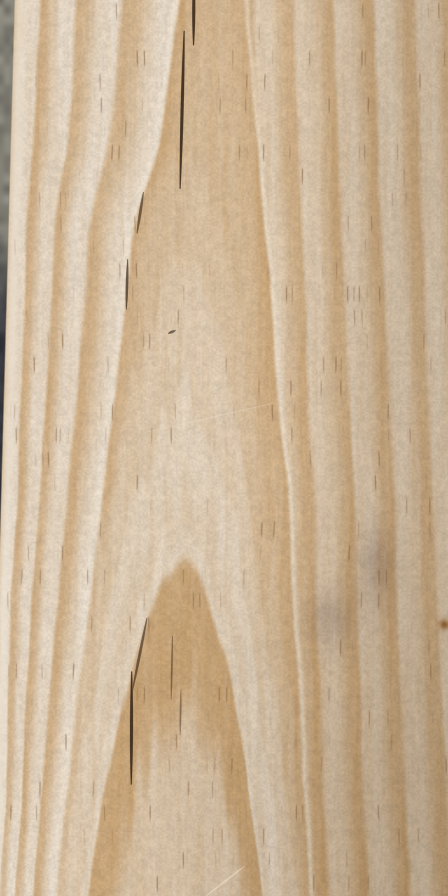
A Shadertoy shader for this texture:

```glsl
float hash(vec2 p) {
    vec3 q = fract(p.xyx * 0.1031);
    q += dot(q, q.yzx + 33.33);
    return fract((q.x + q.y) * q.z);
}

float noise(vec2 p) {
    vec2 i = floor(p), f = fract(p);
    f = f * f * (3.0 - 2.0 * f);
    return mix(mix(hash(i), hash(i + vec2(1, 0)), f.x),
               mix(hash(i + vec2(0, 1)), hash(i + vec2(1, 1)), f.x), f.y);
}

float bell(float d, float width) {
    d /= width;
    return exp(-d * d);
}

// Latewood builds up slowly, then stops at a sharper outer edge
float ring(float s) {
    float f = fract(s + 0.2);
    return smoothstep(0.25, 0.8, f) * (1.0 - smoothstep(0.84, 1.0, f));
}

// Tapered stroke; the vertical axis is doubled to keep the scale square
float stroke(vec2 p, vec2 a, vec2 b, float width) {
    vec2 ab = (b - a) * vec2(1, 2), ap = (p - a) * vec2(1, 2);
    float k = clamp(dot(ap, ab) / dot(ab, ab), 0.0, 1.0);
    float r = width * (0.35 + 2.6 * k * (1.0 - k));
    float aa = 0.7 / iResolution.x;
    return 1.0 - smoothstep(r - aa, r + aa, length(ap - ab * k));
}

// Short dark pores, one candidate per cell
float pores(vec2 p) {
    vec2 g = p * vec2(70, 38), cell = floor(g), f = fract(g);
    float seed = hash(cell + 7.0);
    float x = 0.2 + 0.6 * hash(cell + 31.0);
    float body = bell(f.x - x, 0.13) * smoothstep(0.05, 0.25, f.y) * (1.0 - smoothstep(0.6, 0.95, f.y));
    return body * smoothstep(0.88, 1.0, seed);
}

void mainImage(out vec4 fragColor, in vec2 fragCoord) {
    vec2 p = fragCoord / iResolution.xy;
    p.y = 1.0 - p.y;
    float t = p.y;
    float x = p.x + 0.009 * (noise(vec2(p.x * 5.0, t * 9.0)) - 0.5)
                  + 0.003 * (noise(vec2(p.x * 20.0, t * 30.0)) - 0.5);

    // Boundaries of the central cathedral grain
    float left = 0.404 - 0.28 * t - 0.046 * smoothstep(0.15, 0.28, t) * (1.0 - t);
    float right = 0.545 + 0.2 * t - 0.05 * t * t;
    float edge = 0.033 - 0.055 * t;

    // Height inside the lower arch, negative above it
    float span = x < 0.416 ? 0.221 : 0.175;
    float arch = t - 0.622 - 0.378 * pow(abs(x - 0.416) / span, 1.75);
    float ragged = 0.09 * (noise(vec2(x * 55.0, t * 7.0)) - 0.5);

    // Latewood amount in the centre
    float late = mix(0.62, 0.27, smoothstep(-0.5, -0.1, arch + ragged));
    late += 0.13 * (ring(arch * 7.0 + ragged * 5.0) - 0.4) * smoothstep(-0.75, -0.2, arch);
    late += 0.4 * exp(-max(x - left, 0.0) / 0.03) * (1.0 - 0.5 * t);
    late += 0.35 * exp(-max(right - x, 0.0) / 0.035);
    float core = mix(0.98, 0.42, smoothstep(0.1, 0.2, arch + ragged));
    late = mix(late, core, smoothstep(-0.012, 0.012, arch + 0.2 * ragged));

    // Long rings on either side
    float s = clamp((left - x) / (left - edge), 0.0, 1.0);
    float leftLate = 0.12 + 0.68 * ring(pow(s, 1.5) * 3.5);
    float q = (x - 0.08 * t - 0.68) / 0.09;
    float rightLate = 0.36 + 0.5 * ring(q) + 0.12 * smoothstep(0.3, 0.9, t);
    late = mix(late, leftLate, 1.0 - smoothstep(left - 0.006, left + 0.006, x));
    late = mix(late, rightLate, smoothstep(right - 0.005, right + 0.005, x));

    // Fibres tint the wood along its length
    float fibre = noise(vec2(x * 95.0, t * 5.0)) - 0.5;
    float fine = noise(vec2(x * 230.0, t * 28.0)) - 0.5;
    late += 0.17 * fibre + 0.12 * fine;
    vec3 col = mix(vec3(0.895, 0.85, 0.79), vec3(0.775, 0.635, 0.46), clamp(late, 0.0, 1.1));

    // Pale ridges along the boundaries
    float ridge = bell(x - left + 0.01, 0.008) * (1.0 - 0.7 * t) + 0.8 * bell(x - right - 0.004, 0.006);
    col = mix(col, vec3(0.93, 0.89, 0.83), 0.6 * ridge);

    // Broad shading and dull stains
    col *= 1.0 - 0.08 * smoothstep(0.55, 0.95, x) - 0.07 * smoothstep(0.45, 1.0, t) * smoothstep(0.1, 0.7, x);
    float stain = bell(length((p - vec2(0.74, 0.69)) * vec2(1, 1.6)), 0.05)
                + bell(length((p - vec2(0.84, 0.63)) * vec2(1, 0.9)), 0.04);
    col *= 1.0 - vec3(0.13, 0.14, 0.13) * stain;

    // Surface grit and pores
    col *= 1.0 + 0.07 * (noise(p * vec2(256, 512)) - 0.5) + 0.05 * (noise(p * vec2(90, 180)) - 0.5);
    col = mix(col, vec3(0.5, 0.37, 0.25), 0.5 * pores(vec2(x, t)));

    // Drying cracks
    float crack = stroke(p, vec2(0.433, -0.03), vec2(0.432, 0.05), 0.0035);
    crack = max(crack, stroke(p, vec2(0.411, 0.035), vec2(0.402, 0.21), 0.0035));
    crack = max(crack, 0.7 * stroke(p, vec2(0.32, 0.215), vec2(0.306, 0.26), 0.003));
    crack = max(crack, 0.8 * stroke(p, vec2(0.285, 0.29), vec2(0.282, 0.345), 0.003));
    crack = max(crack, 0.7 * stroke(p, vec2(0.328, 0.69), vec2(0.296, 0.77), 0.003));
    crack = max(crack, stroke(p, vec2(0.294, 0.75), vec2(0.293, 0.875), 0.0035));
    crack = max(crack, 0.55 * stroke(p, vec2(0.385, 0.71), vec2(0.382, 0.78), 0.002));
    crack = max(crack, 0.5 * stroke(p, vec2(0.404, 0.77), vec2(0.402, 0.82), 0.002));
    crack = max(crack, 0.7 * stroke(p, vec2(0.376, 0.372), vec2(0.391, 0.369), 0.003));
    col = mix(col, vec3(0.22, 0.16, 0.11), 0.9 * crack);

    // Light scratches and a small resin spot
    float scratch = stroke(p, vec2(0.33, 0.482), vec2(0.61, 0.45), 0.0015);
    scratch = max(0.35 * scratch, 0.6 * stroke(p, vec2(0.46, 1.0), vec2(0.545, 0.967), 0.002));
    col = mix(col, vec3(0.93, 0.88, 0.81), scratch);
    col = mix(col, vec3(0.48, 0.28, 0.1), 0.8 * bell(length((p - vec2(0.992, 0.697)) * vec2(1, 2)), 0.011));

    // Bright board edge and the dim ground behind it
    col = mix(col, vec3(0.93, 0.89, 0.83), 0.65 * bell(p.x - edge - 0.012, 0.014));
    vec3 ground = mix(vec3(0.5, 0.49, 0.45), vec3(0.2, 0.21, 0.23), smoothstep(0.22, 0.4, t));
    ground *= 0.85 + 0.3 * noise(p * vec2(60, 90));
    float aa = 1.0 / iResolution.x;
    col = mix(ground, col, smoothstep(edge - aa, edge + aa, p.x));

    fragColor = vec4(clamp(col, 0.0, 1.0), 1.0);
}
```
